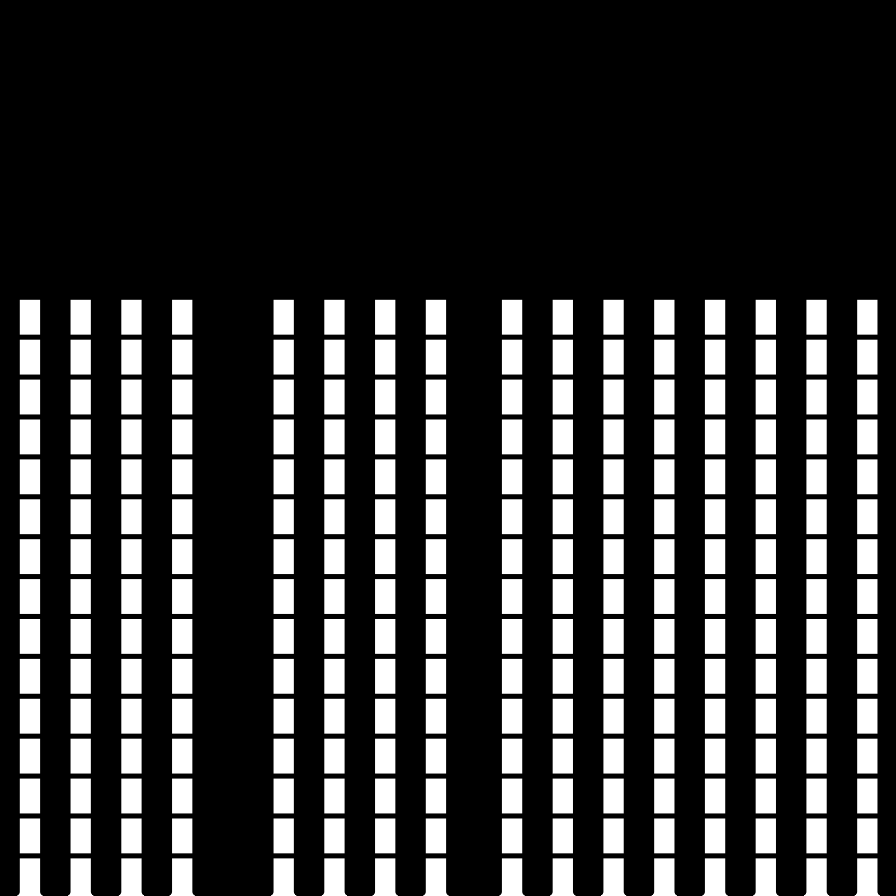
A WebGL 2 fragment shader for this pattern:

```glsl
#version 300 es
precision highp float;
// White columns of stacked tiles on black, hanging from a common top line.
// Three groups of columns repeat at one pitch; each column is cut by thin dark
// seams, and its foot flares where the dark strips have rounded corners.

uniform vec2 u_resolution;
out vec4 fragColor;

const float COLUMN_PITCH = 0.05664;
const float COLUMN_WIDTH = 0.02266;
const float FIRST_LEFT = 0.0221;   // left edge of the first column
const float TOP = 0.6654;          // top edge of the uppermost tiles
const float ROW_PITCH = 0.04453;
const float TILE_HEIGHT = 0.0389;
const float LAST_ROW = 14.0;
const float FOOT_RADIUS = 0.005;

// Pixel coverage of the span between lo and hi.
float span(float v, float lo, float hi, float pixel) {
    float inside = min(v - lo, hi - v);
    return clamp(inside / pixel + 0.5, 0.0, 1.0);
}

// Extra half width of a column near the lower edge of the canvas.
float footFlare(float y, float radius) {
    float h = clamp(radius - y, 0.0, radius);
    return radius - sqrt(radius * radius - h * h);
}

// A run of columns beginning at a slot measured in pitches.
float columnGroup(float x, float firstSlot, float count, float flare, float pixel) {
    float fromCentre = x - FIRST_LEFT - 0.5 * COLUMN_WIDTH;
    float slot = fromCentre / COLUMN_PITCH - firstSlot;
    float nearest = clamp(floor(slot + 0.5), 0.0, count - 1.0);
    float offset = (slot - nearest) * COLUMN_PITCH;
    float halfWidth = 0.5 * COLUMN_WIDTH + flare;
    return span(offset, -halfWidth, halfWidth, pixel);
}

// Rows of tiles counted downward; the last row runs off the canvas.
float tileRows(float y, float pixel) {
    float depth = TOP - y;
    float middle = 0.5 * TILE_HEIGHT;
    float row = clamp(floor((depth - middle) / ROW_PITCH + 0.5), 0.0, LAST_ROW);
    float height = row == LAST_ROW ? 1.0 : TILE_HEIGHT;
    return span(depth - row * ROW_PITCH, 0.0, height, pixel);
}

void main() {
    vec2 p = gl_FragCoord.xy / u_resolution;
    vec2 pixel = 1.0 / u_resolution;

    // Column groups
    float flare = footFlare(p.y, FOOT_RADIUS);
    float columns = columnGroup(p.x, 0.0, 4.0, flare, pixel.x);
    columns = max(columns, columnGroup(p.x, 5.0, 4.0, flare, pixel.x));
    columns = max(columns, columnGroup(p.x, 9.5, 8.0, flare, pixel.x));

    // Seams between tiles
    float light = columns * tileRows(p.y, pixel.y);
    fragColor = vec4(vec3(light), 1.0);
}
```
